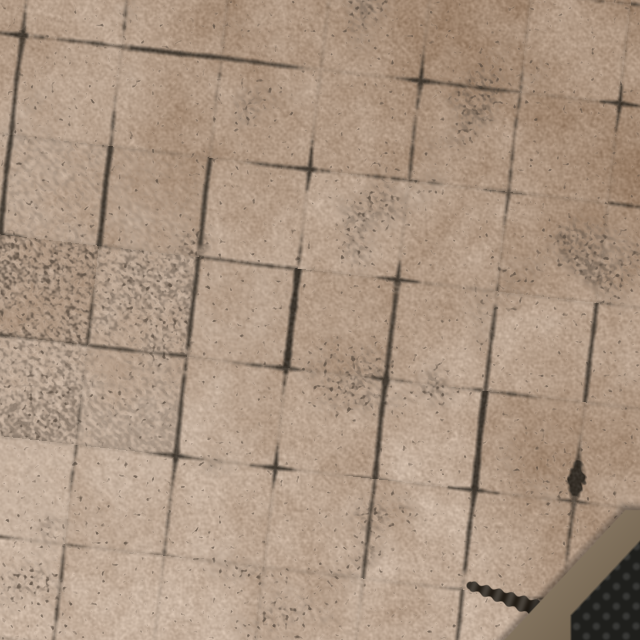
Reproduce this texture procedurally as a WebGL 2 fragment shader.

```glsl
#version 300 es
precision highp float;
// Worn clay paving: a slightly turned grid of square tiles, about 6.4 each way.
// Every joint gets its own hashed strength, reach and width; gradient noise adds
// grain, pits and grime. A rimmed mesh corner and a ridged cable lie on top.
uniform vec2 u_resolution;
out vec4 fragColor;

const float TILE = 0.1565;                // side of one tile
const float TURN = 0.1143;                // clockwise turn of the grid, radians
const vec2 NODE = vec2(0.621, 0.5625);    // one crossing of the joints
const float THIN = 0.006, WIDE = 0.027;   // joint half widths, in tiles
const float SOFT = 0.018;                 // softness of joint edges, in tiles
const vec2 GRIMY_CELL = vec2(-3.8, -1.2); // centre of the dirtiest tiles
const vec2 SWELL = vec2(0.905, 0.25);     // place where a joint has crumbled
const vec3 PALE = vec3(0.765, 0.68, 0.605);
const vec3 SHADE = vec3(0.61, 0.505, 0.415);
const vec3 GRIME = vec3(0.34, 0.29, 0.245);
const vec3 JOINT = vec3(0.21, 0.185, 0.155);
const vec3 RIM = vec3(0.49, 0.43, 0.35);
const vec3 MESH = vec3(0.12, 0.12, 0.11);

vec2 hash2(vec2 c) {
  vec3 q = fract(c.xyx * vec3(0.1031, 0.1030, 0.0973));
  q += dot(q, q.yzx + 33.33);
  return fract((q.xx + q.yz) * q.zy);
}

float corner(vec2 cell, vec2 f, vec2 o) {
  return dot(hash2(cell + o) * 2.0 - 1.0, f - o);
}

float gradientNoise(vec2 p) {
  vec2 c = floor(p), f = p - c;
  vec2 u = f * f * f * (f * (f * 6.0 - 15.0) + 10.0);
  return mix(mix(corner(c, f, vec2(0, 0)), corner(c, f, vec2(1, 0)), u.x),
             mix(corner(c, f, vec2(0, 1)), corner(c, f, vec2(1, 1)), u.x), u.y);
}

// Coverage of one joint; bias opens whole edges, crossing opens stubs at a node.
float joint(float offset, float along, vec2 id, float bias, float crossing, float swell, float px) {
  vec2 h = hash2(id);
  float strength = clamp(bias + 0.5 * h.x, 0.0, 1.0);
  float lane = dot(id, vec2(3.7, 9.1));
  float ragged = gradientNoise(vec2(along * 6.0, lane)) + 0.5 * gradientNoise(vec2(along * 17.0, lane));
  float f = fract(along);
  float nodeDist = min(f, 1.0 - f);
  float fromEnd = h.y < 0.33 ? f : h.y < 0.66 ? 1.0 - f : nodeDist;
  float reach = 1.75 * strength - 0.3;
  float open = 1.0 - smoothstep(reach - 0.15, reach + 0.12, fromEnd + 0.3 * ragged);
  open *= mix(smoothstep(-0.35, 0.2, ragged), 1.0, smoothstep(0.3, 0.7, strength));
  open *= mix(0.5, 0.95, strength);
  float stub = crossing * (1.0 - smoothstep(0.06, 0.3, nodeDist + 0.3 * ragged));
  float halfWidth = mix(THIN, WIDE, strength * strength) * (1.0 + 0.6 * ragged);
  halfWidth += 0.02 * crossing * exp(-16.0 * nodeDist) + swell;
  float d = abs(offset + 0.016 * gradientNoise(vec2(along * 2.3, 0.5))) - halfWidth;
  float line = 1.0 - smoothstep(-0.5 * SOFT - px, SOFT + px, d);
  float seam = (0.08 + 0.2 * max(ragged, 0.0)) * (1.0 - smoothstep(0.0, 0.03 + px, abs(offset)));
  return max(seam, line * max(max(open, 0.9 * stub), smoothstep(0.0, 0.02, swell)));
}

float capsule(vec2 p, vec2 a, vec2 b, out float t) {
  vec2 ab = b - a;
  t = clamp(dot(p - a, ab) / dot(ab, ab), 0.0, 1.0);
  return length(p - a - ab * t);
}

void main() {
  vec2 p = gl_FragCoord.xy / u_resolution.y;
  float px = 1.0 / u_resolution.y;
  float c = cos(TURN), s = sin(TURN);
  vec2 g = mat2(c, s, -s, c) * (p - NODE) / TILE;
  vec2 cell = floor(g), nearest = round(g);

  // Clay: light from the lower left, a tone for each tile, cloudy stains
  vec2 tone = hash2(cell + 21.0);
  float cloud = gradientNoise(p * 5.0) + 0.7 * gradientNoise(p * 13.0 + 7.0)
              + 0.5 * gradientNoise(p * 31.0 + 2.0);
  float light = 0.71 + dot(p - 0.5, vec2(-0.56, -0.5)) + 0.6 * cloud + 0.32 * (tone.x - 0.5);
  vec3 col = mix(SHADE, PALE, clamp(light, -0.25, 1.15));

  // Slanted grain, fine grit, and dark pits that gather in dirty patches
  vec2 slant = vec2(p.x + p.y, 0.6 * (p.y - p.x));
  float grain = gradientNoise(slant * 95.0);
  float grit = gradientNoise(p * 190.0 + 3.0);
  float patches = smoothstep(-0.05, 0.5, gradientNoise(p * 6.0 + 11.0) + 0.4 * gradientNoise(p * 17.0));
  col += 0.075 * grain + 0.09 * grit;
  float pitNoise = gradientNoise(p * 115.0 + 40.0) + 0.5 * grit;
  float pits = smoothstep(0.3, 0.75, pitNoise + 0.22 * patches);
  col = mix(col, GRIME, 0.75 * pits);

  // Grime: whole tiles on the left, loose patches elsewhere
  vec2 away = cell - GRIMY_CELL;
  float grime = max(exp(-0.8 * dot(away, away)), 0.6 * patches * patches);
  float speckle = gradientNoise(slant * 100.0 + 9.0) + 0.8 * grit + 0.5 * cloud;
  col = mix(col, GRIME, 0.9 * grime * smoothstep(-0.35, 0.6, speckle));

  // Joints: the open upright ones follow a falling diagonal
  float jpx = px / TILE;
  float drift = cell.y + 1.4 + 0.5 * nearest.x;
  float uprightBias = 0.02 + 0.5 * exp(-0.4 * drift * drift);
  float rowBias = 0.03 + 0.3 * exp(-2.0 * pow(nearest.y - 2.0, 2.0)) * step(cell.x, -0.5);
  float crossing = smoothstep(0.5, 0.85, hash2(nearest + 91.0).x + 0.3 * exp(-0.3 * drift * drift));
  vec2 fromSwell = (p - SWELL) * vec2(0.7, 1.0);
  float swell = 0.085 * exp(-2200.0 * dot(fromSwell, fromSwell)) * (1.0 + grain);
  float dark = joint(g.x - nearest.x, g.y, vec2(nearest.x, cell.y), uprightBias, crossing, swell, jpx);
  dark = max(dark, joint(g.y - nearest.y, g.x, vec2(cell.x, nearest.y) + 57.0, rowBias, crossing, 0.0, jpx));
  col = mix(col, JOINT + 0.08 * grit, dark);

  // Ridged cable, thicker toward the mesh
  float t;
  float cableDist = capsule(p, vec2(0.735, 0.085), vec2(0.85, 0.045), t);
  float ridge = sin(t * 38.0);
  float cable = cableDist - mix(0.006, 0.013, t) - 0.002 * ridge;
  col = mix(col, JOINT + 0.07 * ridge, 1.0 - smoothstep(-px, px, cable));

  // Mesh corner: slanted rim around a dark dotted panel
  float slope = dot(p - vec2(0.788, 0.0), vec2(-0.733, 0.682));
  float rim = max(slope, p.y - 0.203);
  float panel = max(slope + 0.051, 0.893 - p.x);
  col *= 1.0 - 0.3 * (1.0 - smoothstep(0.0, 0.015, rim));
  col = mix(col, RIM + 0.6 * (slope + 0.03), 1.0 - smoothstep(-px, px, rim));
  vec2 dots = fract(slant * vec2(32.0, 54.0)) - 0.5;
  vec3 mesh = MESH + 0.1 * (1.0 - smoothstep(0.1, 0.4, length(dots)));
  col = mix(col, mesh, 1.0 - smoothstep(-px, px + 0.002, panel));

  fragColor = vec4(clamp(col, 0.0, 1.0), 1.0);
}
```
